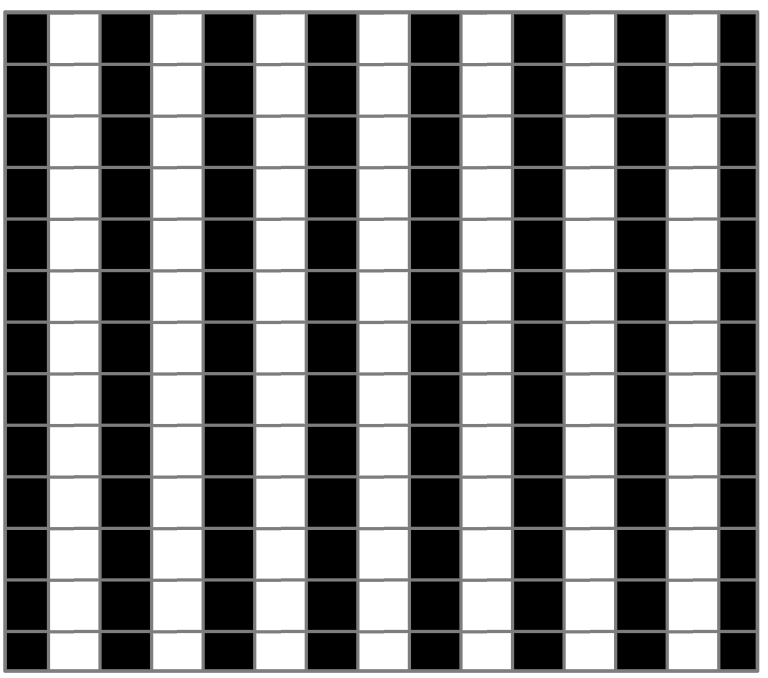
This pattern is drawn by a Shadertoy shader. Its source:

```glsl
// Black and white vertical stripes under a thin grey square grid, in a grey frame on white.

// Lengths are fractions of the canvas height.
#define PITCH 0.07605
#define GRID_ORIGIN vec2(0.0715, 0.0686)
#define FRAME_MIN vec2(0.0075, 0.0103)
#define FRAME_MAX vec2(1.1172, 0.9822)
#define LINE_HALF 0.0024
#define FRAME_HALF 0.0027
#define LINE_STEP 0.0005
#define GREY 0.49

// Coverage of a shape from its signed distance, smoothed over one pixel.
float coverage(float dist, float pixel) {
    return clamp(0.5 - dist / pixel, 0.0, 1.0);
}

float boxDistance(vec2 p, vec2 lo, vec2 hi) {
    vec2 d = abs(p - 0.5 * (lo + hi)) - 0.5 * (hi - lo);
    return length(max(d, 0.0)) + min(max(d.x, d.y), 0.0);
}

// Distance to the nearest line of each family, x and y.
vec2 gridDistance(vec2 p) {
    vec2 cell = (p - GRID_ORIGIN) / PITCH;
    return abs(fract(cell + 0.5) - 0.5) * PITCH;
}

void mainImage(out vec4 fragColor, in vec2 fragCoord) {
    float pixel = 1.0 / iResolution.y;
    vec2 p = fragCoord * pixel;

    // Alternating columns; their seams lie under the grid lines.
    float column = (p.x - GRID_ORIGIN.x) / PITCH;
    float isBlack = mod(floor(column), 2.0);
    float shade = 1.0 - isBlack;

    // Horizontal lines dip slightly across the left half of each white cell.
    float dip = (1.0 - isBlack) * step(fract(column), 0.5) * LINE_STEP;
    vec2 lineDist = gridDistance(p + vec2(0.0, dip));
    float grid = coverage(min(lineDist.x, lineDist.y) - LINE_HALF, pixel);
    shade = mix(shade, GREY, grid);

    // White margin outside, then the frame over its edge.
    float box = boxDistance(p, FRAME_MIN, FRAME_MAX);
    shade = mix(1.0, shade, coverage(box, pixel));
    shade = mix(shade, GREY, coverage(abs(box) - FRAME_HALF, pixel));

    fragColor = vec4(vec3(shade), 1.0);
}
```
